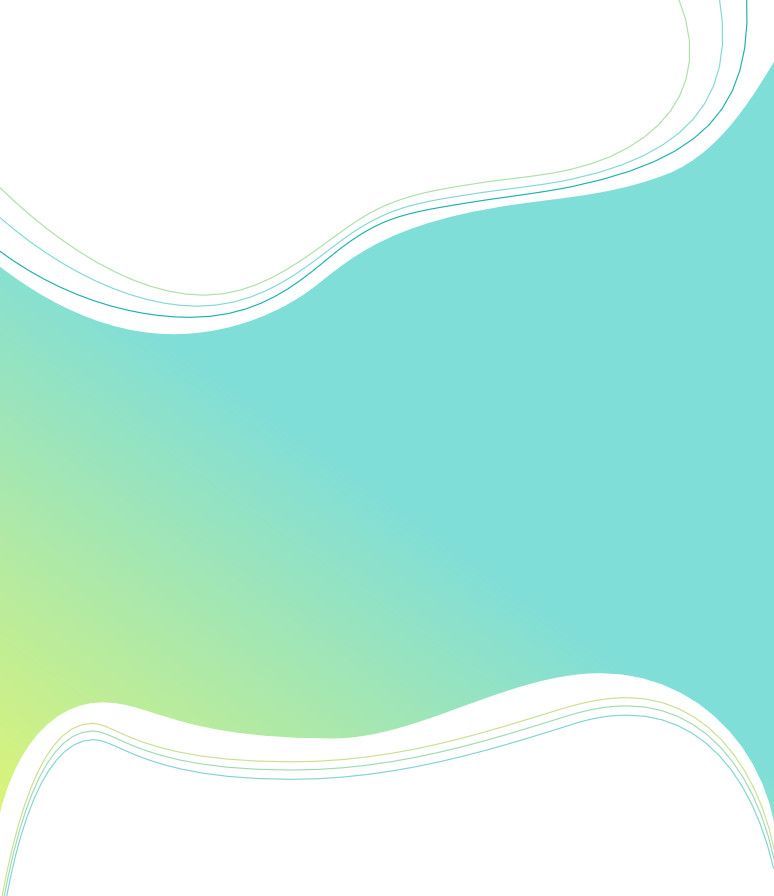
Give the GLSL for this background, as a Shadertoy shader.

```glsl
const float UNITS = 768.0;          // design units per canvas height, y runs down
const float LINE_HALF_WIDTH = 0.5;
const int PIECES = 5;               // cubic pieces per curve
const int STEPS = 12;               // chords per piece

const vec3 WHITE = vec3(1.0);
const vec3 AQUA = vec3(0.50, 0.87, 0.847);
const vec3 LIME = vec3(0.86, 0.955, 0.47);
const vec2 GRADIENT_DIR = vec2(-0.58, 0.81);
const float GRADIENT_START = 150.0;
const float GRADIENT_END = 565.0;

const vec3 LINE_COLORS[6] = vec3[6](
    vec3(0.68, 0.87, 0.67), vec3(0.50, 0.85, 0.83), vec3(0.10, 0.70, 0.67),
    vec3(0.78, 0.88, 0.57), vec3(0.61, 0.86, 0.71), vec3(0.50, 0.83, 0.82));
// Blend of the middle line between its neighbours, at the start and the end
const vec2 MIDDLE_BLEND_TOP = vec2(0.47, 0.60);
const vec2 MIDDLE_BLEND_BOTTOM = vec2(0.47, 0.47);

// Control points of joined cubic Bezier pieces
const vec2 BAND_TOP[16] = vec2[16](
    vec2(-2, 227), vec2(45, 264), vec2(98, 287), vec2(150, 286.5),
    vec2(198, 286), vec2(240, 268), vec2(268, 247),
    vec2(300, 222), vec2(330, 193), vec2(430, 177),
    vec2(480, 169), vec2(525, 168), vec2(575, 148),
    vec2(615, 130), vec2(640, 92), vec2(664, 52));
const vec2 BAND_BOTTOM[16] = vec2[16](
    vec2(-2, 705), vec2(12, 640), vec2(46, 602), vec2(88, 602),
    vec2(130, 602), vec2(152, 633), vec2(285, 633),
    vec2(322, 633), vec2(360, 619), vec2(398, 605),
    vec2(437, 591), vec2(475, 577), vec2(515, 577),
    vec2(590, 577), vec2(650, 632), vec2(664, 707));
const vec2 TOP_FIRST[16] = vec2[16](
    vec2(-2, 159), vec2(50, 210), vec2(115, 253), vec2(175, 253),
    vec2(238, 253), vec2(283, 199), vec2(322, 180),
    vec2(350, 166), vec2(378, 162), vec2(410, 157),
    vec2(435, 153), vec2(465, 151), vec2(490, 145),
    vec2(560, 129), vec2(615, 78), vec2(581, -3));
const vec2 TOP_LAST[16] = vec2[16](
    vec2(-2, 214), vec2(50, 253), vec2(110, 272), vec2(163, 272),
    vec2(235, 272), vec2(268, 229), vec2(300, 207),
    vec2(330, 186), vec2(350, 182), vec2(400, 174),
    vec2(430, 169), vec2(460, 166), vec2(490, 160),
    vec2(600, 137), vec2(645, 95), vec2(640, -3));
const vec2 BOTTOM_FIRST[16] = vec2[16](
    vec2(1, 772), vec2(18, 680), vec2(42, 620), vec2(79, 620),
    vec2(100, 620), vec2(120, 653), vec2(250, 653),
    vec2(340, 653), vec2(415, 628), vec2(480, 608),
    vec2(500, 602), vec2(518, 598), vec2(538, 598),
    vec2(600, 598), vec2(648, 650), vec2(664, 730));
const vec2 BOTTOM_LAST[16] = vec2[16](
    vec2(5, 772), vec2(20, 690), vec2(45, 634), vec2(80, 634),
    vec2(102, 634), vec2(125, 668), vec2(250, 668),
    vec2(340, 668), vec2(420, 643), vec2(487, 622),
    vec2(505, 616), vec2(520, 613), vec2(538, 613),
    vec2(600, 613), vec2(644, 662), vec2(663, 744));

// Curves 0-2 are the top lines, 3-5 the bottom lines, 6 and 7 the band edges
vec2 controlPoint(int curve, int i) {
    if (curve == 6) return BAND_TOP[i];
    if (curve == 7) return BAND_BOTTOM[i];
    bool top = curve < 3;
    int n = curve % 3;
    vec2 middle = top ? MIDDLE_BLEND_TOP : MIDDLE_BLEND_BOTTOM;
    float blend = n == 1 ? mix(middle.x, middle.y, float(i) / 15.0) : float(n) * 0.5;
    return top ? mix(TOP_FIRST[i], TOP_LAST[i], blend)
               : mix(BOTTOM_FIRST[i], BOTTOM_LAST[i], blend);
}

vec2 bezier(vec2 a, vec2 b, vec2 c, vec2 d, float t) {
    float s = 1.0 - t;
    return s * s * s * a + 3.0 * s * t * (s * b + t * c) + t * t * t * d;
}

float segmentDistance(vec2 p, vec2 a, vec2 b) {
    vec2 ab = b - a;
    return length(p - a - ab * clamp(dot(p - a, ab) / dot(ab, ab), 0.0, 1.0));
}

// Distance to a curve, positive where the curve passes above p
float curveDistance(vec2 p, int curve) {
    float nearest = 1e5, side = -1.0;
    vec2 start = controlPoint(curve, 0);
    for (int i = 0; i < PIECES; i++) {
        vec2 c1 = controlPoint(curve, 3 * i + 1);
        vec2 c2 = controlPoint(curve, 3 * i + 2);
        vec2 end = controlPoint(curve, 3 * i + 3);
        vec2 a = start;
        for (int j = 1; j <= STEPS; j++) {
            vec2 b = bezier(start, c1, c2, end, float(j) / float(STEPS));
            nearest = min(nearest, segmentDistance(p, a, b));
            if ((a.x > p.x) != (b.x > p.x) &&
                mix(a.y, b.y, (p.x - a.x) / (b.x - a.x)) < p.y) side = -side;
            a = b;
        }
        start = end;
    }
    return side * nearest;
}

void mainImage(out vec4 fragColor, in vec2 fragCoord) {
    float pixel = UNITS / iResolution.y;
    vec2 p = vec2(fragCoord.x, iResolution.y - fragCoord.y) * pixel;
    // Diagonal gradient inside the wavy band
    float t = (dot(p, GRADIENT_DIR) - GRADIENT_START) / (GRADIENT_END - GRADIENT_START);
    vec3 gradient = mix(AQUA, LIME, clamp(t, 0.0, 1.0));
    float inside = min(curveDistance(p, 6), -curveDistance(p, 7));
    vec3 color = mix(WHITE, gradient, clamp(inside / pixel + 0.5, 0.0, 1.0));
    // Thin contour lines above and below the band
    for (int n = 0; n < 6; n++) {
        float edge = LINE_HALF_WIDTH - abs(curveDistance(p, n));
        color = mix(color, LINE_COLORS[n], clamp(edge / pixel + 0.5, 0.0, 1.0));
    }
    fragColor = vec4(color, 1.0);
}
```
